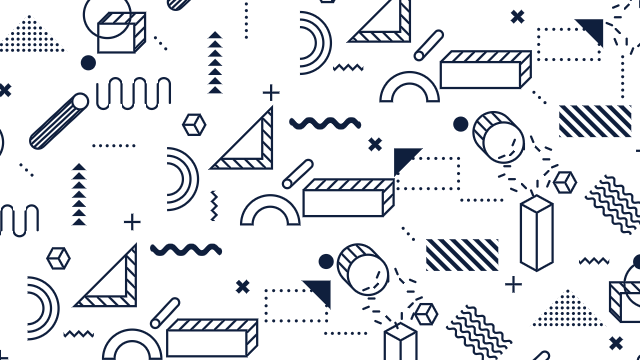
Reproduce this pattern procedurally as a WebGL 1 fragment shader.

```glsl
precision highp float;
// Scattered geometric line art: navy solids, hatched blocks, waves and dots.
// A tilted, jittered lattice holds a large motif per cell, a small one per corner;
// each is a distance field.
uniform vec2 u_resolution;

#define INK vec3(.06, .12, .24)
#define STROKE .0031  // half line width
#define DOT .0042     // dot radius
#define HATCH .023    // hatch spacing
#define CELL .236     // lattice spacing
#define TILT .31      // lattice angle
#define JITTER .03
#define TAU 6.28319

vec2 hash2(vec2 p) {
  vec3 h = fract(p.xyx * vec3(.1031, .1030, .0973));
  h += dot(h, h.yzx + 33.33);
  return fract((h.xx + h.yz) * h.zy);
}
vec2 rotate(vec2 p, float a) {
  float c = cos(a), s = sin(a);
  return vec2(c * p.x + s * p.y, c * p.y - s * p.x);
}

// Basic distances
float outline(float d) { return abs(d) - STROKE; }
float box(vec2 p, vec2 b) { p = abs(p) - b; return max(p.x, p.y); }
float plus(vec2 p, vec2 b) { return min(box(p, b), box(p, b.yx)); }
float wedge(vec2 p, float leg) { return max(-min(p.x, p.y), (p.x + p.y - leg) * .7071); }
float peak(vec2 p, float leg) { return wedge(rotate(p, -2.3562), leg); }
float segment(vec2 p, vec2 a, vec2 b) {
  p -= a; b -= a;
  return length(p - b * clamp(dot(p, b) / dot(b, b), 0., 1.));
}
float stripes(float t, float gap, float w) { return abs(fract(t / gap) - .5) * gap - w; }
float hatch(vec2 p, float w) { return stripes((p.x - p.y) * .7071, HATCH, w); }
vec2 repeat(vec2 p, float gap, vec2 n) { return p - gap * clamp(floor(p / gap + .5), -n, n); }
float dots(vec2 p, float gap, vec2 n) { return length(repeat(p, gap, n)) - DOT; }
float wave(vec2 p, float reach, float amp, float period) {
  float k = TAU / period, x = clamp(p.x, -reach, reach), slope = amp * k * cos(x * k);
  return length(vec2(p.x - x, (p.y - amp * sin(x * k)) / sqrt(1. + slope * slope)));
}
float zigzag(vec2 p, float reach, float period) {
  p.y -= (abs(fract(p.x / period) - .5) - .25) * period;
  return max(abs(p.y) * .7071 - STROKE, abs(p.x) - reach);
}

// Solids: a plain face inside a hatched hull
float solid(float hull, float face, float lines) {
  float side = min(outline(hull), max(lines, hull));
  return min(max(side, -face), outline(face));
}
float block(vec2 p, vec2 b, float depth) {
  float hull = max(box(p, b + .5 * depth), (abs(p.x - p.y) - b.x - b.y) * .7071);
  return solid(hull, box(p + .5 * depth, b), hatch(p, STROKE));
}
float rod(vec2 p, float reach, float r, float gap) {
  vec2 end = vec2(reach, 0);
  return solid(segment(p, -end, end) - r, length(p + end) - r, stripes(p.y, gap, STROKE));
}
float prism(vec2 p, float w, float h) {
  p.x = abs(p.x);
  vec2 inner = vec2(0, h - 1.1 * w);
  float hull = max(p.x - w, (abs(p.y) + .55 * p.x - h) * .876);
  float ribs = min(segment(p, inner, vec2(w, h - .55 * w)), segment(p, inner, vec2(0, -h)));
  return min(outline(hull), ribs - STROKE);
}
float serpentine(vec2 p, float r, float rise) {
  float i = clamp(floor(p.x / r * .5), -3., 2.);
  p = vec2(abs(p.x - (2. * i + 1.) * r), p.y * (1. - 2. * mod(i, 2.)));
  if (p.y > rise) return outline(length(p - vec2(0, rise)) - r);
  return segment(p, vec2(r, -rise), vec2(r, rise)) - STROKE;
}
float confetti(vec2 p) {
  float i = mod(floor(atan(p.y, p.x) / TAU * 18. + .5), 18.);
  p = rotate(p, i * TAU / 18.) - vec2(.056 + .02 * mod(i, 2.), 0);
  return segment(rotate(p, i * 2.4), vec2(-.008, 0), vec2(.008, 0)) - STROKE;
}

float largeMotif(vec2 p, float k) {
  float ring = length(p) - .065, w = wedge(p + .07, .17);
  if (k < 1.) return max(min(abs(ring), abs(abs(ring) - .021)) - STROKE, p.x);
  if (k < 2.) return block(p, vec2(.11, .036), .03);
  if (k < 3.) return prism(p, .044, .105);
  if (k < 4.) return rod(rotate(p, -.75), .08, .022, .011);
  if (k < 5.) return solid(w, max(w, -.043 - min(p.x, p.y)), hatch(p, STROKE));
  if (k < 6.) {  // dotted frame, solid corner
    float frame = max(dots(p, .021, vec2(4, 2)), -box(p, vec2(.073, .031)));
    return min(frame, wedge(vec2(p.x + .095, .07 - p.y), .08));
  }
  if (k < 7.) return wave(repeat(rotate(p, -.75), .02, vec2(0, 2)), .08, .006, .034) - STROKE;
  if (k < 8.) return serpentine(p, .0168, .026);
  if (k < 9.) return wave(p, .092, .009, .058) - .008;
  if (k < 10.) return min(confetti(p + .03), rod(rotate(p - .05, .8), .02, .056, HATCH));
  if (k < 11.) return max(dots(p, .0155, vec2(7)), peak(p - vec2(0, .07), .1535));
  if (k < 12.) return peak(repeat(p, .0255, vec2(0, 3)) - vec2(0, .011), .028);
  if (k < 13.) return outline(max(abs(ring) - .016, -p.y));
  if (k < 14.) return max(box(p, vec2(.1, .044)), hatch(p, .0058));
  ring = min(outline(ring), length(p - vec2(.02, .062)) - .021);
  return min(ring, block(p - vec2(.04, -.05), vec2(.05, .04), .03));
}

float smallMotif(vec2 p, float k) {
  if (k < 1.) return plus(p, vec2(.023, STROKE));
  if (k < 2.) return plus(rotate(p, .785), vec2(.021, .0062));
  if (k < 3.) return dots(p, .0185, vec2(3, 0));
  if (k < 4.) return zigzag(p, .042, .025);
  if (k < 5.) return length(p) - .021;
  if (k < 6.) return prism(p, .028, .031);
  if (k < 7.) return rod(rotate(p, .75), .04, .012, 1.);
  return dots(rotate(p, -.75), .021, vec2(1, 0));
}

void main() {
  vec2 p = gl_FragCoord.xy / u_resolution.y, home = floor(rotate(p, TILT) / CELL);
  float d = 1.;
  for (int n = 0; n < 9; n++) {
    vec2 id = home + vec2(mod(float(n), 3.), floor(float(n) / 3. + .01)) - 1.;
    vec2 rnd = hash2(id + 71.), shift = JITTER * (rnd - .5);
    vec2 q = p - rotate((id + .5) * CELL, -TILT) - shift;
    if (rnd.x > .5) q.x = -q.x;
    if (length(q) < .17) d = min(d, largeMotif(q, mod(dot(id, vec2(4, 7)) + .5, 15.)));
    q = p - rotate(id * CELL, -TILT) + shift;
    if (rnd.y > .7) q = q.yx;
    if (length(q) < .08) d = min(d, smallMotif(q, mod(dot(id, vec2(3, 2)) + .5, 8.)));
  }
  gl_FragColor = vec4(mix(vec3(1), INK, clamp(.5 - d * u_resolution.y, 0., 1.)), 1.);
}
```
